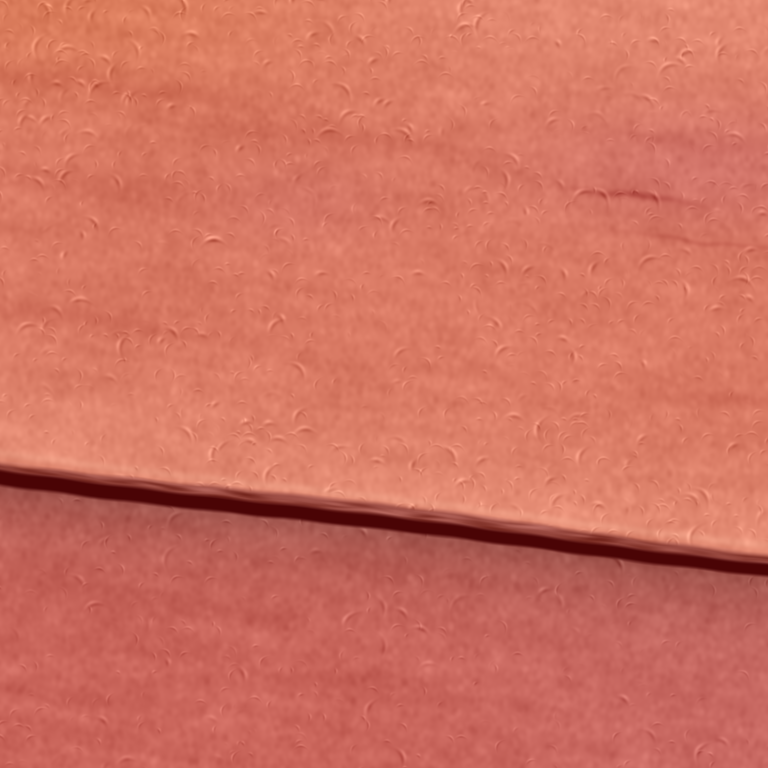
Reproduce this texture procedurally as a WebGL 2 fragment shader.

```glsl
#version 300 es
precision highp float;

uniform vec2 u_resolution;
out vec4 fragColor;

const float SLOPE = 0.12;
const float GAP_HEIGHT = 0.378;

const vec3 CORAL = vec3(0.85, 0.475, 0.39);
const vec3 ORANGE = vec3(0.87, 0.50, 0.36);
const vec3 PEACH = vec3(0.90, 0.555, 0.46);
const vec3 ROSE = vec3(0.80, 0.43, 0.41);
const vec3 LOWER_RED = vec3(0.79, 0.395, 0.355);
const vec3 SHADOW = vec3(0.63, 0.33, 0.30);
const vec3 LIP = vec3(0.53, 0.22, 0.19);
const vec3 GAP = vec3(0.29, 0.015, 0.02);

vec2 hash2(vec2 p) {
    vec3 q = fract(p.xyx * vec3(0.1031, 0.1030, 0.0973));
    q += dot(q, q.yzx + 33.33);
    return fract((q.xx + q.yz) * q.zy);
}

// Soft cellular noise, centred near zero
float cells(vec2 p) {
    vec2 base = floor(p);
    float sum = 0.0;
    for (int j = -1; j <= 1; j++)
    for (int i = -1; i <= 1; i++) {
        vec2 id = base + vec2(i, j);
        vec2 h = hash2(id + 71.0);
        vec2 d = p - id - h;
        float w = max(0.0, 1.0 - dot(d, d));
        sum += w * w * (hash2(id + 19.0).x - 0.5);
    }
    return sum;
}

float layeredSines(vec2 p) {
    float sum = 0.0, amp = 0.5;
    for (int i = 0; i < 4; i++) {
        sum += amp * sin(p.x + 1.7 * sin(p.y * 0.8)) * sin(p.y + 1.3 * sin(p.x * 0.6));
        p = mat2(1.5, 0.9, -0.9, 1.5) * p + 2.3;
        amp *= 0.55;
    }
    return sum;
}

float blob(vec2 p, vec2 center, vec2 radius) {
    vec2 d = (p - center) / radius;
    return exp(-dot(d, d));
}

// Scattered curled paint chips: a bright ridge beside a dark one
float flakes(vec2 p, float scale, float density) {
    vec2 q = p * scale, base = floor(q);
    float sum = 0.0;
    for (int j = -1; j <= 1; j++)
    for (int i = -1; i <= 1; i++) {
        vec2 id = base + vec2(i, j);
        vec2 h = hash2(id + scale), k = hash2(id + scale + 131.0);
        float angle = (k.x - 0.5) * 2.8;
        vec2 d = q - id - h;
        d = mat2(cos(angle), -sin(angle), sin(angle), cos(angle)) * d;
        d.y += 0.8 * d.x * d.x;
        vec2 size = vec2(0.16 + 0.25 * h.y, 0.09);
        float chip = blob(d, vec2(0.0, 0.06), size) - 0.9 * blob(d, vec2(0.05, -0.09), size);
        sum += chip * smoothstep(1.0 - density, 1.15 - density, k.y);
    }
    return sum;
}

// A long thin streak lying along the grain, given in board coordinates
float streak(vec2 q, vec2 center, vec2 radius, float wobble) {
    q.y += wobble * (sin(q.x * 43.0) + 0.6 * sin(q.x * 97.0 + 1.0));
    return blob(q, center, radius);
}

vec3 upperBoard(vec2 p, vec2 q, float d) {
    vec3 color = mix(CORAL, ORANGE, 0.8 * blob(p, vec2(0.1, 1.0), vec2(0.4, 0.13)));
    color = mix(color, PEACH, 0.75 * blob(p, vec2(0.85, 1.0), vec2(0.38, 0.16)));
    color = mix(color, PEACH, 0.8 * (1.0 - smoothstep(0.0, 0.23, d)));
    color = mix(color, ROSE, 0.65 * blob(p, vec2(0.93, 0.78), vec2(0.24, 0.085)));
    color = mix(color, ROSE, 0.3 * blob(p, vec2(0.4, 0.74), vec2(0.12, 0.06)));
    float stain = 0.9 * streak(q, vec2(0.12, 0.905), vec2(0.22, 0.014), 0.003);
    stain += 0.6 * streak(q, vec2(0.42, 0.872), vec2(0.22, 0.018), 0.003);
    stain += 0.5 * streak(q, vec2(0.1, 0.77), vec2(0.25, 0.025), 0.003);
    stain += 0.6 * streak(q, vec2(0.1, 0.60), vec2(0.2, 0.012), 0.002);
    stain += 0.5 * streak(q, vec2(0.9, 0.92), vec2(0.16, 0.010), 0.003);
    stain += 0.6 * streak(q, vec2(0.96, 0.595), vec2(0.08, 0.010), 0.003);
    stain += 1.8 * streak(q, vec2(0.83, 0.844), vec2(0.07, 0.005), 0.002);
    stain += 0.9 * streak(q, vec2(0.92, 0.795), vec2(0.1, 0.004), 0.002);
    return color - stain * vec3(0.06, 0.075, 0.065);
}

vec3 lowerBoard(vec2 p, float d) {
    vec3 color = mix(LOWER_RED, ROSE, 0.7 * smoothstep(0.35, 1.0, p.x));
    float shade = exp(-max(-d - 0.012, 0.0) * 19.0);
    return mix(color, SHADOW, shade);
}

void main() {
    vec2 p = gl_FragCoord.xy / u_resolution;
    vec2 q = vec2(p.x, p.y + SLOPE * p.x);
    float d = q.y - GAP_HEIGHT + 0.0015 * sin(p.x * 9.0) + 0.0006 * sin(p.x * 61.0);
    float soft = max(0.0035, 1.0 / u_resolution.y);
    float isUpper = smoothstep(-soft, soft, d);

    vec3 color = mix(lowerBoard(p, d), upperBoard(p, q, d), isUpper);

    // Broad mottling, long grain and fine tooth
    float cluster = layeredSines(q * vec2(13.0, 34.0));
    float relief = 0.018 * layeredSines(q * vec2(9.0, 16.0) + 4.0);
    relief += 0.035 * cells(q * vec2(9.0, 75.0)) + 0.035 * cells(p * 48.0);
    relief += 0.05 * cells(p * vec2(150.0, 125.0));

    // Chips gather in patches and thin out on the lower board
    float density = clamp(0.24 + 0.42 * cluster, 0.03, 0.6) * mix(0.5, 1.0, isUpper);
    relief += 0.10 * flakes(p, 36.0, density) + 0.065 * flakes(p, 64.0, density + 0.08);
    color += relief * vec3(0.9, 1.0, 0.95);

    // Pale rim, frayed lip and dark gap between the boards
    color += vec3(0.03, 0.055, 0.05) * blob(vec2(0.0, d), vec2(0.0, 0.032), vec2(1.0, 0.006));
    float fray = cells(vec2(q.x * 28.0, d * 260.0));
    float lipTop = 0.019 + 0.005 * sin(p.x * 3.1) + 0.002 * fray;
    float lip = smoothstep(-0.010, -0.004, d) * (1.0 - smoothstep(lipTop - 0.004, lipTop + 0.004, d));
    vec3 lipColor = LIP + 0.22 * fray + 0.08 * smoothstep(0.006, 0.022, d);
    color = mix(color, lipColor, 0.92 * lip);
    float halfGap = mix(0.0095, 0.0075, p.x) + 0.001 * fray;
    color = mix(color, GAP, 1.0 - smoothstep(halfGap - 0.003, halfGap + 0.004, abs(d)));

    fragColor = vec4(clamp(color, 0.0, 1.0), 1.0);
}
```
